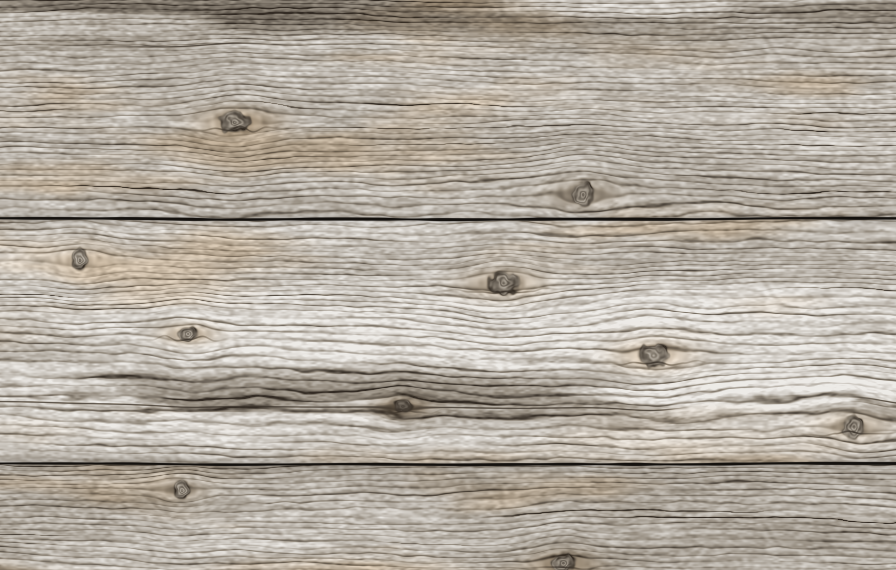
Give the GLSL for this texture, as a Shadertoy shader.

```glsl
// Weathered horizontal wood planks with wavy grain, knots, cracks and stains.
#define PLANK 0.43          // plank height
#define SEAM_Y 0.186        // height of the lowest seam
#define SEAM_HALF 0.0021    // half width of the gap
#define GRAIN 100.0         // grain lines per canvas height
#define KNOT_R 0.021        // mean knot radius
#define CONTRAST 0.46       // depth of the grain lines
#define DARK vec3(0.20, 0.17, 0.14)
#define MID vec3(0.59, 0.555, 0.505)
#define LIGHT vec3(0.93, 0.92, 0.905)
#define OCHRE vec3(0.72, 0.57, 0.38)

float hash(vec2 p) {
    return fract(sin(dot(p, vec2(127.1, 311.7))) * 43758.5453);
}

float noise(vec2 p) {
    vec2 i = floor(p), f = fract(p);
    f = f * f * (3.0 - 2.0 * f);
    return mix(mix(hash(i), hash(i + vec2(1, 0)), f.x),
               mix(hash(i + vec2(0, 1)), hash(i + vec2(1, 1)), f.x), f.y);
}

float fbm(vec2 p) {
    float sum = 0.0, amp = 0.5;
    for (int i = 0; i < 4; i++) {
        sum += amp * noise(p);
        p = p * 2.03 + 17.3;
        amp *= 0.5;
    }
    return sum / 0.9375;
}

// Noise in rows, each shifted at random so that no grid shows
float fibre(vec2 p) {
    float r = floor(p.y);
    return mix(noise(vec2(p.x + 57.0 * hash(vec2(r, 3.0)), r)),
               noise(vec2(p.x + 57.0 * hash(vec2(r + 1.0, 3.0)), r + 1.0)), fract(p.y));
}

// Soft line of the given half width around zero distance
float stroke(float d, float halfWidth, float px) {
    return 1.0 - smoothstep(halfWidth - 0.6 * px, halfWidth + 0.9 * px, abs(d));
}

// Knot centre in plank space; xy = position, z = radius
vec3 knotAt(float i, float count, float row, float span) {
    vec2 id = vec2(i + 3.0, row + 5.0);
    float x = (i + 0.5 + 0.5 * (hash(id) - 0.5)) * span / count;
    float v = 0.1 + 0.8 * fract(0.91 + 0.63 * i + 0.19 * row + 0.27 * row * row);
    return vec3(x, v * PLANK, KNOT_R * (0.7 + 0.6 * hash(id + 9.0)));
}

void mainImage(out vec4 fragColor, in vec2 fragCoord) {
    float px = 1.0 / iResolution.y, span = iResolution.x * px;
    vec2 p = fragCoord * px;

    // Plank index and local position
    float y = (p.y - SEAM_Y + 0.003 * (noise(vec2(p.x * 5.0, 2.0)) - 0.5)) / PLANK;
    float row = floor(y), even = 1.0 - mod(row, 2.0);
    vec2 q = vec2(p.x, fract(y) * PLANK), seed = vec2(row * 13.7, row * 5.3);

    // Knots: bend the grain and collect their shading
    float bend = 0.0, core = 0.0, rim = 0.0, halo = 0.0, split = 0.0, rings = 0.0;
    float count = 2.0 + 4.0 * even;
    for (float i = 0.0; i < count; i++) {
        vec3 k = knotAt(i, count, row, span);
        vec2 d = q - k.xy;
        float r = k.z, kind = hash(vec2(i, row + 31.0));
        float fall = exp(-d.x * d.x / (9.0 * r * r) - abs(d.y) / (3.5 * r));
        bend += 1.1 * r * d.y / sqrt(d.y * d.y + r * r) * fall;
        vec2 e = d / (r * mix(vec2(0.7, 1.05), vec2(1.1, 0.75), kind));
        float rad = length(e) + 0.45 * (noise(d * 110.0 + i * 9.0) - 0.5);
        float soft = 0.12 + px / r;
        float inside = 1.0 - smoothstep(1.0 - soft, 1.0 + soft, rad);
        core = max(core, inside);
        rim = max(rim, exp(-pow((rad - 0.9) / 0.2, 2.0)) * (0.2 + 0.9 * noise(e * 1.5 + i)));
        rings += inside * sin(rad * 15.0 + 3.0 * noise(e * 2.5));
        halo += exp(-dot(d, d * vec2(0.12, 0.8)) / (r * r)) * (0.25 + 0.75 * kind);
        float reach = exp(-abs(d.x) / (2.2 * r)) * step(0.35, kind);
        float path = d.y + 0.5 * r + 0.01 * (noise(vec2(p.x * 45.0, i)) - 0.5);
        split = max(split, reach * stroke(path, 0.0012, px));
    }

    // Grain phase: wide lines in the lower part of even planks
    float g = q.y - bend + 0.018 * (noise(vec2(p.x * 2.2, q.y * 7.0) + seed) - 0.5);
    float h = g / PLANK;
    float phase = GRAIN * (g - even * 0.45 * PLANK * min(h, 0.6));
    phase += 3.0 * noise(vec2(p.x * 0.6, g * 16.0) + seed);
    phase += 0.8 * noise(vec2(p.x * 9.0, g * 40.0) + seed);
    phase += 0.3 * (fibre(vec2(p.x * 35.0, g * 150.0)) - 0.5);
    float wave = 0.5 + 0.5 * sin(6.2832 * phase + 0.6 * sin(6.2832 * phase));
    float lineId = floor(phase + 0.25);
    float strength = 0.1 + 1.3 * noise(vec2(p.x * 5.0, lineId * 1.7) + seed);
    float line = wave * wave * wave * strength;

    // Wood tone: grain, broad patches and rough fibres
    float pale = even * smoothstep(0.0, 0.12, h) * smoothstep(0.8, 0.5, h);
    float tone = 0.79 + 0.03 * even + 0.10 * pale - 0.05 * step(row, -0.5);
    tone -= CONTRAST * line * mix(0.85, 1.1, pale);
    tone += 0.34 * (fbm(vec2(p.x * 1.6, g * 14.0) + seed) - 0.5);
    float streak = fibre(vec2(p.x * 22.0, g * 230.0));
    tone += 0.22 * (streak - 0.5);
    tone += 0.24 * (fibre(vec2(p.x * 110.0, g * 320.0)) - 0.5);

    // Dark stained bands and long cracks along the grain
    float bandY = mix(0.84, 0.27, even), aged = row < 0.0 ? 0.25 : 1.0;
    float band = exp(-pow((h - bandY) * 8.0, 2.0));
    float stain = aged * band * smoothstep(0.40, 0.62, fbm(vec2(p.x * 2.2, h * 11.0) + seed));
    tone -= stain * (0.26 + 0.26 * streak);
    float crackY = h - mix(0.70, 0.24, even) + 0.012 * noise(vec2(p.x * 7.0, row));
    float crack = stroke(crackY * PLANK, 0.001, px)
                * aged * smoothstep(0.25, 0.5, noise(vec2(p.x * 3.0, row + 8.0)));
    float check = smoothstep(0.86, 0.97, wave) * step(0.86, hash(vec2(lineId, row)))
                * smoothstep(0.5, 0.75, noise(vec2(p.x * 4.0, lineId)));
    tone -= 0.28 * check;

    // Knot wood
    tone = mix(tone, 0.44 + 0.12 * rings + 0.3 * (noise(p * 150.0) - 0.5), 0.85 * core);
    tone -= 0.42 * rim + 0.09 * min(halo, 1.0);
    tone = mix(tone, 0.04, max(0.8 * crack, 0.9 * split));

    // Colour ramp with ochre weathering
    tone = clamp(tone, 0.0, 1.0);
    vec3 col = mix(mix(DARK, MID, min(tone * 2.0, 1.0)), LIGHT, max(tone * 2.0 - 1.0, 0.0));
    float patchy = smoothstep(0.5, 0.8, fbm(vec2(p.x * 3.0, h * 6.0) + seed + 40.0));
    float warm = min(0.35 * halo + 0.3 * patchy * (1.0 - 0.7 * pale), 0.45);
    col = mix(col, OCHRE * (0.35 + 0.9 * tone), warm * (1.0 - core));

    // Gap between planks with a soft shaded edge
    float gap = min(q.y, PLANK - q.y);
    col *= 1.0 - 0.22 * exp(-gap / 0.005);
    float gapHalf = SEAM_HALF * (0.6 + 0.7 * noise(vec2(p.x * 18.0, floor(y + 0.5))));
    col = mix(col, DARK * 0.4, stroke(gap, gapHalf, px));
    fragColor = vec4(col, 1.0);
}
```
